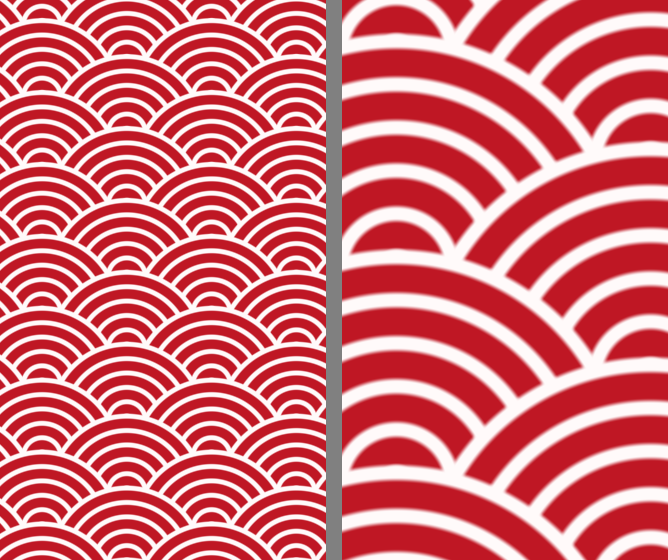
Left, the full canvas; right, a detail of the centre.
This pattern is drawn by a Shadertoy shader. Its source:

```glsl
// Seigaiha waves: overlapping scales of concentric white rings on red.
// All lengths are fractions of the canvas width.

const vec3  RED         = vec3(0.75, 0.09, 0.14);
const vec3  WHITE       = vec3(1.00, 0.98, 0.98);
const float COLUMN_STEP = 0.260;    // between neighbouring scale axes
const float ROW_STEP    = 0.1103;   // between overlapping rows
const vec2  FIRST_CREST = vec2(0.389, 0.0);
const float RADIUS      = 0.2335;   // to the middle of the outer line
const float RING_STEP   = 0.0441;
const float LINE_WIDTH  = 0.0150;
const float SOFTNESS    = 0.0030;   // half width of the edge blend
const int   ROWS_ABOVE  = 4;        // rows that can show at one point

// Coverage of the region where the signed distance is negative.
float cover(float dist, float blur) {
    return 1.0 - smoothstep(-blur, blur, dist);
}

// Distance from the centre of the nearest scale in a row.
float scaleDistance(vec2 p, float row) {
    float period = 2.0 * COLUMN_STEP;
    float x = p.x - mod(row, 2.0) * COLUMN_STEP;
    x = mod(x + COLUMN_STEP, period) - COLUMN_STEP;
    return length(vec2(x, p.y - row * ROW_STEP + RADIUS));
}

// Signed distance to the edge of the nearest ring line.
float ringLine(float r) {
    float phase = fract((RADIUS - r) / RING_STEP + 0.5) - 0.5;
    return abs(phase) * RING_STEP - 0.5 * LINE_WIDTH;
}

void mainImage(out vec4 fragColor, in vec2 fragCoord) {
    vec2 p = fragCoord / iResolution.x - FIRST_CREST;
    float blur = max(SOFTNESS, 0.75 / iResolution.x);
    float baseRow = floor(p.y / ROW_STEP);
    vec3 color = RED;

    // Paint from the back row down to the front row.
    for (int i = ROWS_ABOVE; i >= 0; i--) {
        float r = scaleDistance(p, baseRow + float(i));
        vec3 scaleColor = mix(RED, WHITE, cover(ringLine(min(r, RADIUS)), blur));
        color = mix(color, scaleColor, cover(r - RADIUS - 0.5 * LINE_WIDTH, blur));
    }

    fragColor = vec4(color, 1.0);
}
```
